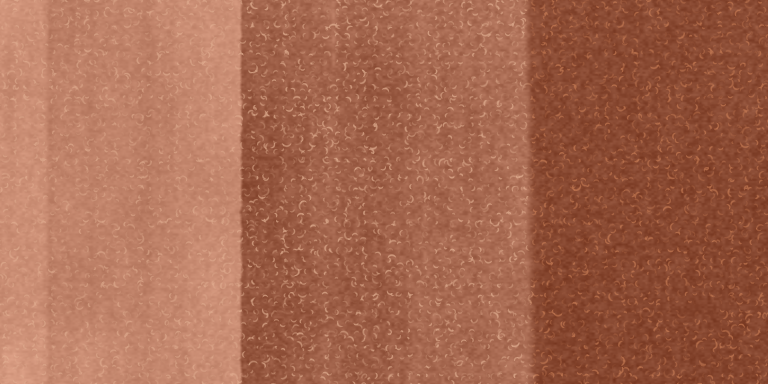
Reproduce this texture procedurally as a Shadertoy shader.

```glsl
// Three vertical bands of terracotta paper, pale to dark from left to right.
// A tone profile with soft streaks and stains picks the base colour; value
// noise adds the grain and jittered grids scatter short curved fibres.

float hash(vec2 p) {
    vec3 q = fract(p.xyx * 0.1031);
    q += dot(q, q.yzx + 33.33);
    return fract((q.x + q.y) * q.z);
}

float valueNoise(vec2 p) {
    vec2 i = floor(p), f = fract(p);
    f = f * f * (3.0 - 2.0 * f);
    return mix(mix(hash(i), hash(i + vec2(1, 0)), f.x),
               mix(hash(i + vec2(0, 1)), hash(i + vec2(1, 1)), f.x), f.y);
}

float fractalNoise(vec2 p) {
    float sum = 0.0, amp = 0.53;
    for (int i = 0; i < 4; i++) {
        sum += amp * valueNoise(p);
        p = p * 2.03 + 17.3;
        amp *= 0.5;
    }
    return sum;
}

// Soft step centred on an edge
float edge(float x, float at, float soft) {
    return smoothstep(at - soft, at + soft, x);
}

// Bell-shaped vertical streak
float streak(float x, float at, float width) {
    float d = (x - at) / width;
    return exp(-d * d);
}

// Elliptical soft patch
float patchGlow(vec2 uv, vec2 at, vec2 size) {
    vec2 d = (uv - at) / size;
    return exp(-dot(d, d));
}

float paleTone(vec2 uv) {
    float t = mix(1.0, 0.82, edge(uv.x, 0.063, 0.004));
    t += 0.07 * edge(uv.x, 0.197, 0.006) + 0.08 * edge(uv.x, 0.27, 0.05);
    t -= 0.06 * streak(uv.x, 0.062, 0.006) + 0.04 * streak(uv.x, 0.195, 0.005);
    t += 0.10 * patchGlow(uv, vec2(0.12, 0.08), vec2(0.08, 0.12));
    t -= 0.05 * patchGlow(uv, vec2(0.2, 0.42), vec2(0.10, 0.15));
    return t;
}

float middleTone(vec2 uv) {
    float t = mix(0.28, 0.53, smoothstep(0.32, 0.68, uv.x));
    t += 0.10 * streak(uv.x, 0.428, 0.022) + 0.09 * streak(uv.x, 0.552, 0.025);
    t += 0.10 * streak(uv.x, 0.675, 0.03);
    t += 0.12 * streak(uv.x, 0.434, 0.003) * smoothstep(0.6, 1.0, uv.y);
    t += 0.10 * smoothstep(0.72, 1.0, uv.y) * (1.0 - smoothstep(0.35, 0.6, uv.x));
    t -= 0.08 * patchGlow(uv, vec2(0.35, 0.6), vec2(0.05, 0.12));
    t -= 0.08 * patchGlow(uv, vec2(0.6, 0.1), vec2(0.06, 0.15));
    return t;
}

float darkTone(vec2 uv) {
    float t = 0.08 + 0.05 * smoothstep(0.3, 1.0, uv.y);
    return t + 0.12 * streak(uv.x, 0.69, 0.014) * (1.0 - 0.6 * uv.y);
}

// One curved fibre per cell; returns its coverage times its strength
float fibres(vec2 p, float cells, float seed, float pixel) {
    vec2 q = p * cells, id = floor(q) + seed;
    vec2 jitter = vec2(hash(id + 3.1), hash(id + 11.7));
    vec2 d = fract(q) - mix(vec2(0.3), vec2(0.7), jitter);
    float angle = 6.2832 * hash(id + 23.9);
    float c = cos(angle), s = sin(angle);
    d = mat2(c, -s, s, c) * d;
    d.y += 1.8 * d.x * d.x;
    float halfLength = mix(0.06, 0.24, hash(id + 41.3));
    d.x -= clamp(d.x, -halfLength, halfLength);
    float aa = pixel * cells;
    float cover = 1.0 - smoothstep(0.0, 0.05 + aa, length(d));
    float strength = hash(id + 57.7);
    return cover * strength * strength;
}

void mainImage(out vec4 fragColor, in vec2 fragCoord) {
    vec2 uv = fragCoord / iResolution.xy;
    vec2 p = fragCoord / iResolution.y;
    float pixel = 1.0 / iResolution.y;

    // Bands with slightly ragged borders
    float ragged = (fractalNoise(vec2(p.y * 45.0, 4.0)) - 0.5) * 0.004;
    float inMiddle = edge(uv.x + ragged, 0.314, 0.0025);
    float inDark = edge(uv.x + ragged, 0.693 - 0.006 * uv.y, 0.007);
    float tone = mix(paleTone(uv), middleTone(uv), inMiddle);
    tone = mix(tone, darkTone(uv), inDark);

    // Broad stains and faint vertical brushing
    float calm = 1.0 - 0.6 * inDark;
    tone += calm * 0.24 * (fractalNoise(p * vec2(5.0, 4.0) + 8.0) - 0.5);
    tone += calm * 0.08 * (valueNoise(vec2(p.x * 38.0, p.y * 1.5)) - 0.5);

    // Fine paper grain
    float grain = valueNoise(p * vec2(130.0, 190.0)) + valueNoise(p * 85.0 + 31.0) - 1.0;
    tone += grain * mix(0.14, 0.21, inMiddle);

    vec3 color = mix(vec3(0.50, 0.25, 0.16), vec3(0.80, 0.56, 0.46), tone);

    // Scattered fibres, pinkish on pale paper and orange on dark
    float fleck = 0.0;
    for (int i = 0; i < 4; i++) {
        float k = float(i);
        fleck += fibres(p + k * vec2(0.137, 0.213), 25.0 + 6.0 * k, 61.0 * k, pixel);
    }
    vec3 fibreColor = mix(vec3(0.91, 0.72, 0.60), vec3(0.80, 0.50, 0.34), inDark);
    color = mix(color, fibreColor, min(fleck, 1.0) * mix(0.5, 0.65, inMiddle));

    fragColor = vec4(clamp(color, 0.0, 1.0), 1.0);
}
```
